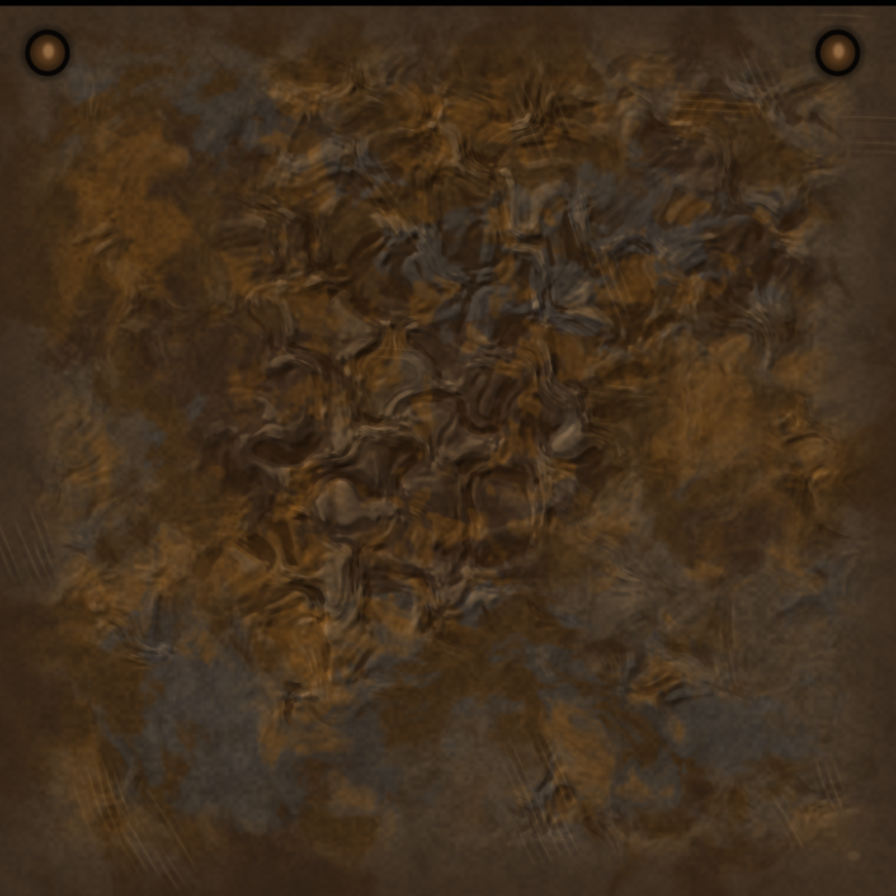
Write a Shadertoy shader that draws this texture.

```glsl
const vec3 UMBER = vec3(0.215, 0.152, 0.100);
const vec3 BROWN = vec3(0.255, 0.175, 0.088);
const vec3 GREY_BROWN = vec3(0.278, 0.225, 0.168);
const vec3 SLATE = vec3(0.225, 0.205, 0.185);
const vec3 OCHRE = vec3(0.385, 0.245, 0.085);
const vec3 TAN = vec3(0.385, 0.305, 0.215);
const vec3 DARK_RUST = vec3(0.165, 0.095, 0.035);
const vec3 SOOT = vec3(0.03, 0.022, 0.016);
const vec3 BRASS = vec3(0.34, 0.22, 0.11);
const vec3 BRASS_GLINT = vec3(0.62, 0.46, 0.30);

const float FLAKE_SCALE = 42.0;
const float RELIEF = 0.52;
const float GRAIN = 0.045;
const int SCRATCH_PATCHES = 16;
const float SCRATCH_SPACING = 0.0095;
const float SCRATCH_STRENGTH = 0.042;
const float RIVET_RADIUS = 0.025;
const float TOP_GAP = 0.0065;

float hash(vec2 p) {
    return fract(sin(dot(p, vec2(127.1, 311.7))) * 43758.5453);
}

float noise(vec2 p) {
    vec2 i = floor(p), f = fract(p);
    f = f * f * (3.0 - 2.0 * f);
    return mix(mix(hash(i), hash(i + vec2(1, 0)), f.x),
               mix(hash(i + vec2(0, 1)), hash(i + vec2(1, 1)), f.x), f.y);
}

float fbm(vec2 p, int octaves) {
    float sum = 0.0, amp = 0.5, total = 0.0;
    for (int i = 0; i < octaves; i++) {
        sum += amp * noise(p);
        total += amp;
        amp *= 0.56;
        p = mat2(1.6, 1.2, -1.2, 1.6) * p + 7.3;
    }
    return sum / total;
}

// Height of the peeling flakes
float flakes(vec2 p) {
    vec2 warp = vec2(noise(p * 24.0), noise(p * 24.0 + 31.0)) - 0.5;
    return fbm(p * FLAKE_SCALE + warp * 2.2, 3);
}

// Patches of short parallel scratches
float scratches(vec2 p) {
    float sum = 0.0;
    for (int i = 0; i < SCRATCH_PATCHES; i++) {
        float id = float(i);
        vec2 centre = vec2(hash(vec2(id, 1.7)), hash(vec2(id, 5.1)));
        float tilt = hash(vec2(id, 9.4));
        float angle = tilt < 0.35 ? -0.25 * tilt : -0.75 - 0.5 * tilt;
        vec2 d = p - centre;
        vec2 q = vec2(cos(angle) * d.x + sin(angle) * d.y,
                      cos(angle) * d.y - sin(angle) * d.x);
        vec2 extent = mix(vec2(0.04, 0.025), vec2(0.09, 0.05), hash(vec2(id, 3.3)));
        float inside = 1.0 - smoothstep(0.55, 1.0, length(q / extent));
        float wobble = 0.004 * noise(q * 25.0 + id);
        float stripe = abs(fract((q.y + wobble) / SCRATCH_SPACING) - 0.5);
        float broken = smoothstep(0.3, 0.65, noise(vec2(q.x * 22.0, q.y * 100.0) + id));
        sum += inside * broken * (smoothstep(0.24, 0.04, stripe) - 0.35 * smoothstep(0.3, 0.48, stripe));
    }
    return sum;
}

vec3 rustyPlate(vec2 p) {
    vec2 warp = vec2(fbm(p * 5.0, 4), fbm(p * 5.0 + 19.0, 4)) - 0.5;
    vec2 w = p + 0.16 * warp;
    float edge = min(min(p.x, 1.0 - p.x), min(p.y, 1.0 - p.y));
    float inner = smoothstep(0.0, 0.13, edge + 0.08 * warp.x);

    // Roughness is greatest left of the middle
    vec2 core = (p - vec2(0.36, 0.47)) / vec2(0.40, 0.46);
    float rough = smoothstep(0.40, 0.70, fbm(w * 5.0 + 3.0, 4) + 0.28 * exp(-dot(core, core)) - 0.06);
    rough = inner * (0.12 + 0.88 * rough);

    // Broad stains
    float flake = flakes(p);
    float detail = fbm(p * 28.0 + 4.0 * warp, 4) - 0.5;
    float greyStain = fbm(w * 4.0 + 11.0, 5) + 0.35 * detail + 0.07 * smoothstep(0.65, 0.9, p.x);
    float rustStain = fbm(w * 5.5 + 47.0, 5) + 0.45 * detail - 0.05 * smoothstep(0.7, 0.95, p.x);
    float slateStain = fbm(w * 6.0 + 83.0, 5) + 0.5 * detail;
    vec3 col = mix(UMBER, BROWN, smoothstep(0.38, 0.58, fbm(w * 7.0 + 5.0, 5)));
    col = mix(col, GREY_BROWN, 0.9 * smoothstep(0.45, 0.60, greyStain));
    col = mix(col, SLATE, 0.75 * inner * smoothstep(0.54, 0.66, slateStain));
    col = mix(col, OCHRE, 0.62 * inner * smoothstep(0.50, 0.68, rustStain));

    // Chipped flakes with pits, ochre crusts and pale tips
    float crust = fbm(p * 34.0 + 61.0, 3);
    col = mix(col, DARK_RUST, 0.65 * rough * smoothstep(0.47, 0.30, flake));
    col = mix(col, OCHRE, 0.55 * rough * smoothstep(0.52, 0.68, crust));
    col = mix(col, TAN, 0.55 * rough * smoothstep(0.56, 0.74, flake));
    float slope = flake - flakes(p + vec2(-0.0035, 0.0045));
    col *= 1.0 + RELIEF * 2.2 * rough * clamp(slope, -0.35, 0.4);

    // Fine grain and darker margins
    col *= 1.0 + 0.35 * detail + GRAIN * 4.0 * (noise(p * 190.0) - 0.5);
    col = mix(mix(col, UMBER, 0.5) * 0.95, col, smoothstep(0.0, 0.09, edge));
    return col + SCRATCH_STRENGTH * scratches(p) * vec3(1.0, 0.82, 0.55);
}

vec3 addRivet(vec3 col, vec2 d, float soft) {
    float r = length(d * vec2(1.0, 0.96));
    col *= 1.0 - 0.35 * smoothstep(RIVET_RADIUS * 1.4, RIVET_RADIUS, r);
    col = mix(col, SOOT, smoothstep(RIVET_RADIUS + soft, RIVET_RADIUS - soft, r));
    vec3 cap = mix(BRASS, BRASS * 0.55, smoothstep(0.006, 0.02, r));
    col = mix(col, cap, smoothstep(0.0195 + soft, 0.0195 - soft, r));
    float glint = length((d - vec2(0.001, 0.002)) / vec2(0.009, 0.012));
    return mix(col, BRASS_GLINT, 0.8 * smoothstep(1.0, 0.3, glint));
}

void mainImage(out vec4 fragColor, in vec2 fragCoord) {
    vec2 p = fragCoord / iResolution.xy;
    float soft = max(0.0015, 1.0 / iResolution.y);
    vec3 col = rustyPlate(p);
    for (int i = 0; i < 2; i++) {
        col = addRivet(col, p - vec2(mix(0.053, 0.935, float(i)), 0.941), soft);
    }

    // Small worn dent near the lower right corner
    float dent = length((p - vec2(0.953, 0.045)) / vec2(0.011, 0.008));
    col = mix(col, TAN, 0.5 * smoothstep(1.0, 0.3, dent));

    // Dark gap along the top
    col = mix(col, vec3(0.003), smoothstep(-soft, soft, p.y - 1.0 + TOP_GAP));
    fragColor = vec4(clamp(col, 0.0, 1.0), 1.0);
}
```
